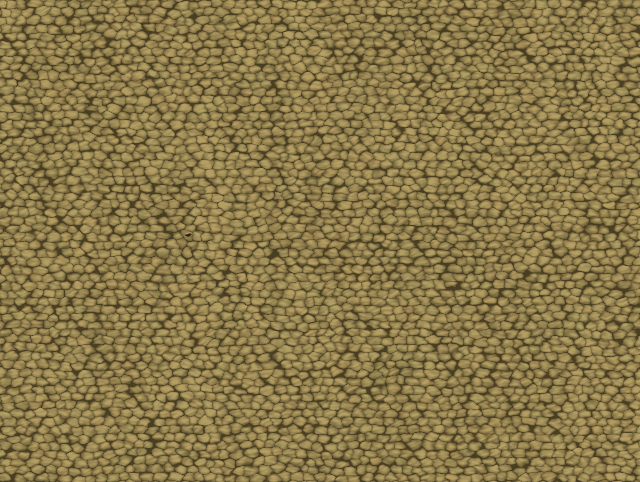
A Shadertoy shader for this texture:

```glsl
const vec3 GAP_COLOR = vec3(0.35, 0.30, 0.17);
const vec3 YARN_COLOR = vec3(0.66, 0.58, 0.36);
const vec3 WARM_TINT = vec3(0.014, -0.004, -0.004);
const vec2 GRAINS = vec2(40.0, 60.0);      // per canvas height, across and up
const vec2 JITTER = vec2(0.48, 0.34);
const float ROW_METRIC = 1.0;              // row pitch relative to grain width
const float ROUNDING = 0.06;
const float GAP_WIDTH = 0.15;
const float GAP_UNEVENNESS = 0.7;
const float GAP_TONE = 0.25;
const float DOME_TONE = 0.86;
const vec2 GRAIN_RADIUS = vec2(0.50, 0.68); // smallest and largest
const float GRAIN_VARIATION = 0.12;
const float FIBRE_CONTRAST = 0.50;
const vec2 FIBRE_SCALE = vec2(60.0, 175.0);
const float FIBRE_TILT = 0.9;
const float BAND_CONTRAST = 0.15;
const float CLOUD_CONTRAST = 0.08;
const float FLECK_SHARE = 0.0004;

vec2 hash2(vec2 cell) {
    uvec2 v = uvec2(ivec2(cell)) * 1664525u + 1013904223u;
    v.x += v.y * 1664525u;
    v.y += v.x * 1664525u;
    v ^= v >> 16u;
    v.x += v.y * 1664525u;
    v.y += v.x * 1664525u;
    v ^= v >> 16u;
    return vec2(v & 65535u) / 65535.0;
}

float gradientDot(vec2 corner, vec2 p) {
    float angle = 6.2831853 * hash2(corner).x;
    return dot(vec2(cos(angle), sin(angle)), p - corner);
}

float gradientNoise(vec2 p) {
    vec2 i = floor(p), f = p - i;
    vec2 u = f * f * f * (f * (f * 6.0 - 15.0) + 10.0);
    float low = mix(gradientDot(i, p), gradientDot(i + vec2(1, 0), p), u.x);
    float high = mix(gradientDot(i + vec2(0, 1), p), gradientDot(i + vec2(1, 1), p), u.x);
    return mix(low, high, u.y);
}

vec2 noise2(vec2 p) {
    return vec2(gradientNoise(p), gradientNoise(p + 137.0));
}

// Grain id near p, with every second row shifted by half a grain
vec2 grainId(vec2 p, vec2 offset) {
    float row = floor(p.y) + offset.y;
    return vec2(floor(p.x - 0.5 * mod(row, 2.0)) + offset.x, row);
}

// Vector from p to the grain centre, in units of grain width
vec2 toGrain(vec2 p, vec2 id) {
    vec2 centre = id + 0.5 + JITTER * (hash2(id) - 0.5);
    centre.x += 0.5 * mod(id.y, 2.0);
    return (centre - p) * vec2(1.0, ROW_METRIC);
}

// Distance to the rounded rim of the nearest grain, which is also returned
float grainEdge(vec2 p, out vec2 nearestId, out vec2 nearest) {
    float best = 1e3;
    for (int y = -1; y <= 1; y++)
    for (int x = -1; x <= 1; x++) {
        vec2 id = grainId(p, vec2(x, y));
        vec2 d = toGrain(p, id);
        if (dot(d, d) < best) {
            best = dot(d, d);
            nearest = d;
            nearestId = id;
        }
    }
    float radius = mix(GRAIN_RADIUS.x, GRAIN_RADIUS.y, hash2(nearestId + 19.0).x);
    float sum = exp((length(nearest) - radius) / ROUNDING);
    for (int y = -2; y <= 2; y++)
    for (int x = -2; x <= 2; x++) {
        vec2 id = grainId(p, vec2(x, y));
        if (id == nearestId) continue;
        vec2 d = toGrain(p, id);
        float edge = dot(0.5 * (d + nearest), normalize(d - nearest));
        sum += exp(-edge / ROUNDING);
    }
    return -ROUNDING * log(sum);
}

void mainImage(out vec4 fragColor, in vec2 fragCoord) {
    vec2 uv = fragCoord / iResolution.y;

    // Puffy grains on wandering rows, with frayed rims and uneven gaps
    vec2 p = uv * GRAINS + 0.5 * noise2(uv * 9.0) + 0.3 * noise2(uv * vec2(60.0, 85.0));
    vec2 id, toCentre;
    float edge = grainEdge(p, id, toCentre);
    vec2 random = hash2(id + 311.0);
    float gap = GAP_WIDTH * (1.0 + GAP_UNEVENNESS * gradientNoise(uv * vec2(38.0, 50.0)));
    float dome = 1.0 - exp(-max(edge, -0.09) / gap);
    float tone = GAP_TONE + DOME_TONE * dome;
    tone += GRAIN_VARIATION * (random.x - 0.5) - 0.22 * toCentre.y;

    // Fine fibres, tilted differently on each grain
    vec2 fibre = uv;
    fibre.y += FIBRE_TILT * (random.y - 0.4) * toCentre.x / GRAINS.x;
    tone += FIBRE_CONTRAST * gradientNoise(fibre * FIBRE_SCALE + random * 40.0);

    // Upright bands and broad uneven shading
    tone += BAND_CONTRAST * gradientNoise(uv * vec2(22.0, 2.5) + 71.0);
    tone += CLOUD_CONTRAST * gradientNoise(uv * 3.5 + 13.0);

    // Rare dark flecks
    float fleck = step(hash2(id + 907.0).y, FLECK_SHARE);
    fleck *= 1.0 - smoothstep(0.12, 0.32, length(toCentre * vec2(0.7, 1.5)));
    tone = clamp(tone, -0.2, 1.15);

    vec3 color = mix(GAP_COLOR, YARN_COLOR, tone);
    color += WARM_TINT * (hash2(id + 53.0).x - 0.5);
    color *= 1.0 - 0.75 * fleck;
    fragColor = vec4(color, 1.0);
}
```
